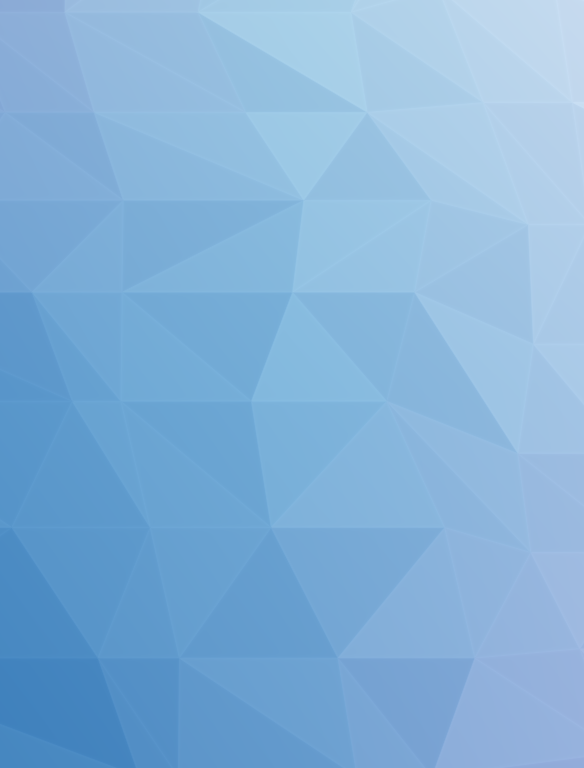
This background is drawn by a Shadertoy shader. Its source:

```glsl
// Low-poly sheet of soft blue facets, pale at the upper right, deep at the lower left.
// A lattice is bent by waves, each cell is split into two triangles, and every
// triangle takes a flat tint from a smooth colour field plus a small hashed shade.

#define SHEET_HEIGHT 1.315  // height of the sheet, its width being 1
#define ROW_STEP 0.187      // spacing of the lattice rows
#define FLATNESS 0.6        // 0 = smooth field, 1 = one tint per facet
#define SHADE 0.045         // spread of the hashed facet shades
#define CREASE_LIGHT 0.018  // brightness of the folds
#define CREASE_WIDTH 0.002

float hash(vec3 cell) {
    return fract(sin(dot(cell, vec3(12.99, 78.23, 37.72))) * 4375.85);
}

float cross2(vec2 a, vec2 b) { return a.x * b.y - a.y * b.x; }

// Sideways wave along a column: base, lean and a bend
float wave(float row, float base, float lean, float bend, float frequency, float phase) {
    return base + lean * row + bend * cos(frequency * (row - phase));
}

// Lattice vertex, with y running downwards; the outer columns lie off the sheet
vec2 vertex(int column, float row, float bow) {
    float x = 1.4;
    if (column == 0) x = -0.3;
    else if (column == 1) x = wave(row, -0.086, 0.038, 0.086, 2.09, 3.6);
    else if (column == 2) x = wave(row, 0.137, 0.024, 0.026, 1.57, 2.0);
    else if (column == 3) x = wave(row, 0.411, 0.020, 0.072, 1.43, 2.2);
    else if (column == 4) x = wave(row, 0.642, 0.020, 0.060, 1.80, 2.2);
    else if (column == 5) x = wave(row, 0.796, 0.031, 0.048, 1.30, 2.2);
    else if (column == 6) x = 0.95 + 0.03 * row;
    float lift = column > 4 ? 0.005 - 0.026 * bow : 0.043 * bow - 0.022;
    return vec2(x, lift + ROW_STEP * row);
}

// Blend through three colours at t = 0, 0.5 and 1
vec3 through(vec3 a, vec3 b, vec3 c, float t) {
    return t < 0.5 ? mix(a, b, 2.0 * t) : mix(b, c, 2.0 * t - 1.0);
}

// Smooth colour field over the sheet
vec3 field(vec2 p) {
    vec2 t = clamp(p / vec2(1.0, SHEET_HEIGHT), 0.0, 1.0);
    vec3 top = through(vec3(0.55, 0.67, 0.84), vec3(0.64, 0.80, 0.90), vec3(0.81, 0.88, 0.95), t.x);
    vec3 middle = through(vec3(0.36, 0.60, 0.80), vec3(0.48, 0.70, 0.855), vec3(0.64, 0.77, 0.895), t.x);
    vec3 bottom = through(vec3(0.24, 0.50, 0.735), vec3(0.39, 0.60, 0.80), vec3(0.60, 0.69, 0.865), t.x);
    return through(top, middle, bottom, t.y);
}

// Signed distance to the edge line from a to b, positive outside the facet
float edgeDistance(vec2 p, vec2 a, vec2 b, float winding) {
    return -winding * cross2(normalize(b - a), p - a);
}

// Adds one triangle: rgb is its weighted colour, a its coverage
void addFacet(inout vec4 sheet, vec2 p, vec2 a, vec2 b, vec2 c, float seed, float pixel) {
    float winding = sign(cross2(b - a, c - a));
    float d = max(edgeDistance(p, a, b, winding),
              max(edgeDistance(p, b, c, winding), edgeDistance(p, c, a, winding)));
    float coverage = clamp(0.5 - d / pixel, 0.0, 1.0);
    if (coverage <= 0.0) return;
    vec3 colour = mix(field(p), field((a + b + c) / 3.0), FLATNESS);
    colour += (seed - 0.5) * SHADE * vec3(1.2, 1.0, 0.6);
    colour += CREASE_LIGHT * exp(-abs(d) / CREASE_WIDTH);
    sheet += vec4(colour, 1.0) * coverage;
}

void mainImage(out vec4 fragColor, in vec2 fragCoord) {
    vec2 uv = fragCoord / iResolution.xy;
    vec2 p = vec2(uv.x, 1.0 - uv.y) * vec2(1.0, SHEET_HEIGHT);
    float pixel = 1.5 / iResolution.x;
    vec4 sheet = vec4(0.0);

    // Only the two rows of cells that can reach this height
    float firstRow = floor((p.y + 0.022) / ROW_STEP - 0.4);
    for (int k = 0; k < 2; k++) {
        float row = firstRow + float(k);
        float bowAbove = cos(0.9 * (row - 7.0));
        float bowBelow = cos(0.9 * (row - 6.0));
        vec2 a = vertex(0, row, bowAbove);
        vec2 d = vertex(0, row + 1.0, bowBelow);

        for (int column = 0; column < 7; column++) {
            vec2 b = vertex(column + 1, row, bowAbove);
            vec2 c = vertex(column + 1, row + 1.0, bowBelow);
            if (p.x > min(a.x, d.x) - pixel && p.x < max(b.x, c.x) + pixel) {
                // The fold direction repeats every three rows
                float phase = mod(row, 3.0);
                bool rising = phase > 1.5 || (column == 3 && phase > 0.5);
                float seed1 = hash(vec3(float(column), row, 1.0));
                float seed2 = hash(vec3(float(column), row, 2.0));
                addFacet(sheet, p, a, b, rising ? d : c, seed1, pixel);
                addFacet(sheet, p, rising ? b : a, c, d, seed2, pixel);
            }
            if (min(b.x, c.x) > p.x + pixel) break;
            a = b;
            d = c;
        }
    }
    vec3 colour = sheet.a > 0.0 ? sheet.rgb / sheet.a : field(p);
    fragColor = vec4(clamp(colour, 0.0, 1.0), 1.0);
}
```
